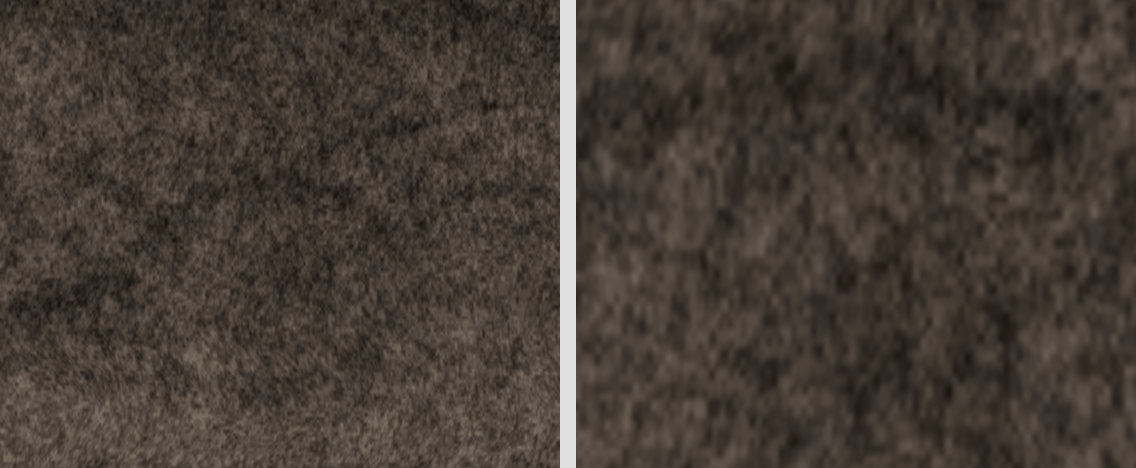
Left, the full canvas; right, a detail of the centre.
Reproduce this texture procedurally as a Shadertoy shader.

```glsl
// Dark brown plush cloth with mottled pile, soft creases and a paler lower edge.

const vec3 SHADOW_BROWN = vec3(0.18, 0.152, 0.128);
const vec3 PALE_TAUPE = vec3(0.39, 0.344, 0.304);

float hash(vec2 p) {
    vec3 q = fract(vec3(p.xyx) * 0.1031);
    q += dot(q, q.yzx + 33.33);
    return fract((q.x + q.y) * q.z);
}

float noise(vec2 p) {
    vec2 cell = floor(p), f = fract(p);
    vec2 w = f * f * (3.0 - 2.0 * f);
    float low = mix(hash(cell), hash(cell + vec2(1, 0)), w.x);
    float high = mix(hash(cell + vec2(0, 1)), hash(cell + vec2(1, 1)), w.x);
    return mix(low, high, w.y);
}

float fbm(vec2 p, int octaves) {
    float sum = 0.0, total = 0.0, weight = 0.5;
    for (int i = 0; i < octaves; i++) {
        sum += weight * noise(p);
        total += weight;
        weight *= 0.55;
        p = mat2(0.8, 0.6, -0.6, 0.8) * p * 2.03 + 17.3;
    }
    return sum / total;
}

// Soft dark band along a parabola, fading towards its ends.
float crease(vec2 p, vec2 centre, float slope, float bend, float reach, float width) {
    vec2 d = p - centre;
    float tangent = slope + 2.0 * bend * d.x;
    float off = (d.y - slope * d.x - bend * d.x * d.x) / sqrt(1.0 + tangent * tangent);
    float fade = 1.0 - smoothstep(0.6 * reach, reach, abs(d.x));
    return exp(-off * off / (width * width)) * fade;
}

float foldShade(vec2 p) {
    float s = crease(p, vec2(0.58, 0.61), 0.0, -1.8, 0.42, 0.028);
    s += 0.9 * crease(p, vec2(0.94, 0.755), 0.2, -0.3, 0.33, 0.014);
    s += 0.9 * crease(p, vec2(0.20, 0.62), -0.8, 0.0, 0.17, 0.040);
    s += 0.9 * crease(p, vec2(0.14, 0.36), 0.2, 0.0, 0.24, 0.022);
    s += 0.8 * crease(p, vec2(0.38, 0.715), 0.0, -0.5, 0.15, 0.011);
    s += 0.8 * crease(p, vec2(0.72, 0.22), 0.75, 0.0, 0.17, 0.018);
    s += 0.6 * crease(p, vec2(0.92, 0.13), 1.1, 0.0, 0.13, 0.011);
    return min(s, 1.2);
}

// Short upright tufts, leaning a little differently from place to place.
float pile(vec2 p) {
    float lean = 0.25 * (1.0 - smoothstep(0.0, 0.3, p.y));
    p.x -= lean * p.y;
    p += 0.02 * vec2(noise(p * 7.0), noise(p * 7.0 + 40.0));
    float coarse = noise(p * vec2(68.0, 44.0));
    float fine = noise(p * vec2(128.0, 84.0) + 9.0);
    float hair = noise(p * vec2(215.0, 140.0) + 31.0);
    return 0.26 * coarse + 0.42 * fine + 0.32 * hair - 0.5;
}

void mainImage(out vec4 fragColor, in vec2 fragCoord) {
    vec2 p = fragCoord / iResolution.y;

    // Broad light: pale at the bottom, dark along the top.
    float tone = 0.267 + 0.075 * (1.0 - smoothstep(0.0, 0.38, p.y));
    tone -= 0.045 * smoothstep(0.86, 1.0, p.y);
    tone -= 0.030 * (1.0 - smoothstep(0.0, 0.025, p.y));

    // Brushed patches.
    tone += 0.14 * (fbm(p * vec2(5.0, 6.5) + 3.0, 4) - 0.5);
    tone += 0.14 * (fbm(p * vec2(19.0, 22.0) + 60.0, 3) - 0.5);

    // Creases, with wavering paths and uneven depth.
    vec2 waver = vec2(fbm(p * 9.0, 3), fbm(p * 9.0 + 25.0, 3)) - 0.5;
    float depth = 0.35 + 1.1 * fbm(p * 13.0 + 80.0, 3);
    tone -= 0.068 * depth * foldShade(p + 0.075 * waver);

    // Pile grain, stronger where the cloth catches light.
    tone += pile(p) * mix(0.29, 0.38, smoothstep(0.18, 0.36, tone));

    // Shade of brown, with a faint warm and cool drift.
    float level = (tone - SHADOW_BROWN.r) / (PALE_TAUPE.r - SHADOW_BROWN.r);
    vec3 colour = mix(SHADOW_BROWN, PALE_TAUPE, clamp(level, -0.4, 1.35));
    float drift = fbm(p * 30.0 + 120.0, 2) - 0.5;
    colour += 0.012 * drift * vec3(-0.5, 0.0, 1.0);

    fragColor = vec4(colour, 1.0);
}
```
